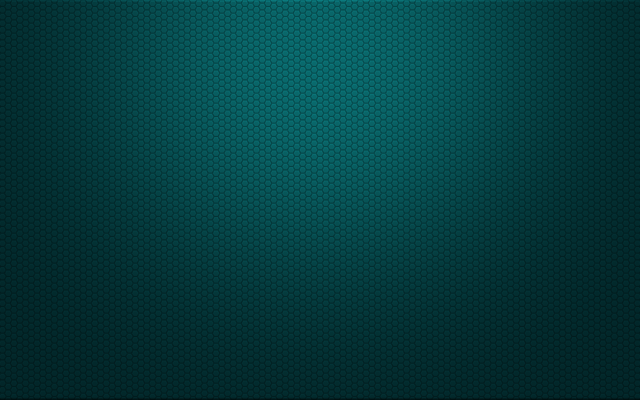
This background is drawn by a WebGL 1 fragment shader. Its source:

```glsl
precision highp float;
// A dark teal sheet embossed with a fine honeycomb, lit by a broad oval glow
// from above. The glow is a flattened Gaussian; the cells come from two
// interleaved rectangular grids, with dark grooves and thin lit rims.

uniform vec2 u_resolution;

const float ROWS = 60.0;

// Offset from the centre of the nearest flat-topped hexagon, one unit tall.
vec2 hexOffset(vec2 p) {
  vec2 period = vec2(1.7320508, 1.0);
  vec2 a = mod(p, period) - 0.5 * period;
  vec2 b = mod(p - 0.5 * period, period) - 0.5 * period;
  return dot(a, a) < dot(b, b) ? a : b;
}

// Distance inward from the border of that hexagon.
float hexEdge(vec2 q) {
  q = abs(q);
  return 0.5 - max(q.y, dot(q, vec2(0.8660254, 0.5)));
}

void main() {
  vec2 uv = gl_FragCoord.xy / u_resolution;
  vec2 p = (gl_FragCoord.xy - 0.5 * u_resolution) / u_resolution.y;
  float pixel = ROWS / u_resolution.y;

  // Oval glow, centred high on the sheet
  float d = length((uv - vec2(0.5, 0.83)) / vec2(0.50, 0.76));
  float glow = exp(-2.2 * pow(d, 2.2));
  vec3 color = mix(vec3(0.007, 0.143, 0.153), vec3(0.036, 0.400, 0.412), glow);

  // Honeycomb relief: groove deepest at the foot of a cell, rim brightest at its head
  vec2 cell = hexOffset(p * ROWS);
  float edge = hexEdge(cell);
  float groove = 1.0 - smoothstep(0.02, 0.05 + pixel, edge);
  float rim = smoothstep(0.05, 0.14, edge) * (1.0 - smoothstep(0.14, 0.16 + pixel, edge));
  color *= 1.03 - groove * (0.24 - 0.14 * cell.y) + rim * (0.08 + 0.24 * cell.y);

  // Thin bright lip along the top, dark lip along the bottom
  color *= 1.0 + 0.25 * smoothstep(0.994, 1.0, uv.y);
  color *= 1.0 - 0.5 * (1.0 - smoothstep(0.0, 0.008, uv.y));

  gl_FragColor = vec4(color, 1.0);
}
```
